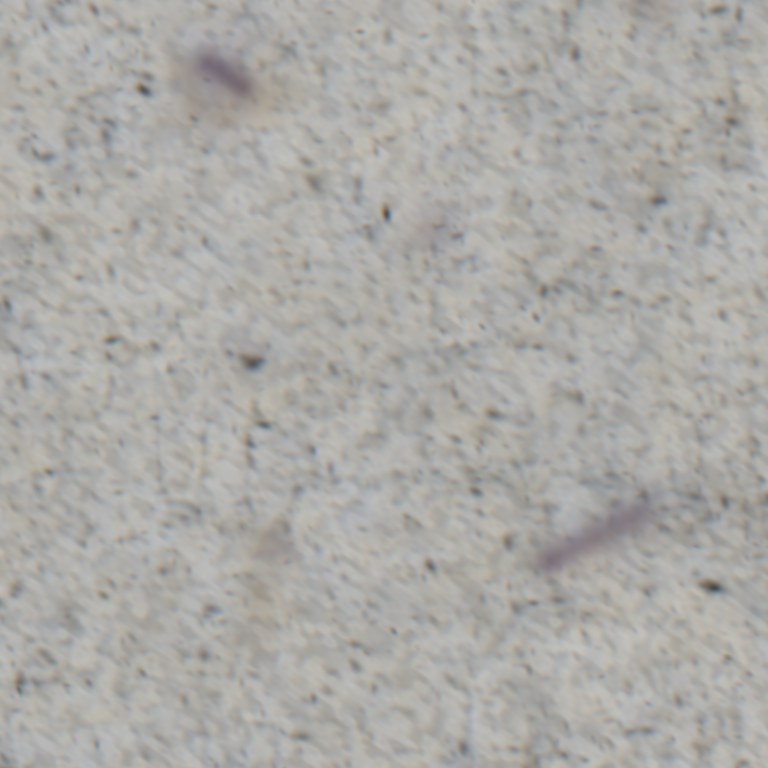
Reproduce this texture procedurally as a three.js fragment shader.

```glsl
varying vec2 vUv;

const vec3 PAPER = vec3(0.716, 0.712, 0.698);
const vec3 PURPLE_ABSORB = vec3(0.185, 0.212, 0.170);
const vec3 BROWN_ABSORB = vec3(0.075, 0.095, 0.120);
const vec2 GRAIN_AXIS = vec2(0.82, -0.572);
const vec2 FRINGE_SHIFT = vec2(0.0016, -0.0014);

vec2 hash2(vec2 p) {
  vec3 q = fract(p.xyx * vec3(0.1031, 0.1030, 0.0973));
  q += dot(q, q.yzx + 33.33);
  return fract((q.xx + q.yz) * q.zy);
}

float noise(vec2 p) {
  vec2 cell = floor(p);
  vec2 f = fract(p);
  f = f * f * (3.0 - 2.0 * f);
  float low = mix(hash2(cell).x, hash2(cell + vec2(1.0, 0.0)).x, f.x);
  float high = mix(hash2(cell + vec2(0.0, 1.0)).x, hash2(cell + 1.0).x, f.x);
  return mix(low, high, f.y);
}

vec2 alignTo(vec2 p, vec2 axis) {
  return vec2(dot(p, axis), dot(p, vec2(-axis.y, axis.x)));
}

// Thin winding lines along which grains gather
float chains(vec2 p) {
  float ridge = 1.0 - abs(2.0 * noise(p * vec2(17.0, 12.0) + 5.0) - 1.0);
  return smoothstep(0.72, 1.0, ridge) * smoothstep(0.3, 0.7, noise(p * 8.0 + 61.0));
}

// Soft elongated grains, one candidate per jittered cell
float specks(vec2 p, float cells, float density, vec2 radii, float seed) {
  vec2 g = p * cells;
  vec2 base = floor(g);
  float sum = 0.0;
  for (int y = -1; y <= 1; y++) {
    for (int x = -1; x <= 1; x++) {
      vec2 cell = base + vec2(float(x), float(y));
      vec2 place = hash2(cell + seed);
      vec2 shape = hash2(cell + seed + 57.0);
      vec2 pick = hash2(cell + seed + 113.0);
      float angle = -0.65 + (shape.y - 0.5) * 2.0;
      vec2 d = alignTo(g - cell - place, vec2(cos(angle), sin(angle)));
      d /= radii * mix(0.65, 1.35, shape.x);
      float gather = 0.6 + 1.6 * chains((cell + place) / cells);
      float present = step(pick.x, density * gather);
      sum += present * mix(0.35, 1.0, pick.y * pick.y) * exp(-dot(d, d));
    }
  }
  return sum;
}

// Darkness of the grainy surface
float grain(vec2 p) {
  vec2 q = alignTo(p, GRAIN_AXIS);
  float dark = 0.07 * smoothstep(0.3, 1.0, noise(q * vec2(62.0, 100.0) + 40.0));
  dark += 0.04 * (noise(q * vec2(105.0, 160.0) + 90.0) - 0.5);
  dark += 0.11 * specks(p, 58.0, 0.55, vec2(0.42, 0.25), 11.0);
  dark += 0.24 * specks(p, 36.0, 0.27, vec2(0.29, 0.17), 211.0);
  dark += 0.50 * specks(p, 11.0, 0.20, vec2(0.115, 0.065), 411.0);
  dark += 0.035 * chains(p);
  return dark / (1.0 + 0.6 * max(dark, 0.0));
}

float softStroke(vec2 p, vec2 a, vec2 b, float radius) {
  vec2 ab = b - a;
  float t = clamp(dot(p - a, ab) / dot(ab, ab), 0.0, 1.0);
  float d = length(p - a - ab * t) / radius;
  return exp(-d * d);
}

float softBlob(vec2 p, vec2 center, float radius) {
  vec2 d = (p - center) / radius;
  return exp(-dot(d, d));
}

// Out of focus purple bodies
float purpleSmudges(vec2 p) {
  float s = 0.95 * softStroke(p, vec2(0.272, 0.917), vec2(0.315, 0.888), 0.017);
  s += 0.38 * softBlob(p, vec2(0.29, 0.905), 0.062);
  s += 0.70 * softStroke(p, vec2(0.718, 0.271), vec2(0.830, 0.332), 0.018);
  s += 0.22 * softBlob(p, vec2(0.718, 0.271), 0.018);
  s += 0.30 * softStroke(p, vec2(0.730, 0.275), vec2(0.840, 0.325), 0.036);
  s += 0.42 * softBlob(p, vec2(0.566, 0.706), 0.035);
  s += 0.45 * softBlob(p, vec2(0.370, 0.285), 0.023);
  s += 0.22 * softBlob(p, vec2(0.320, 0.540), 0.036);
  s += 0.45 * softBlob(p, vec2(0.845, 1.005), 0.028);
  return s;
}

// Blurred brown halos
float brownSmudges(vec2 p) {
  float s = 0.8 * softStroke(p, vec2(0.238, 0.915), vec2(0.255, 0.855), 0.022);
  s += 0.8 * softStroke(p, vec2(0.290, 0.845), vec2(0.375, 0.878), 0.024);
  s += 0.7 * softStroke(p, vec2(0.345, 0.300), vec2(0.335, 0.230), 0.029);
  s += 0.5 * softBlob(p, vec2(0.350, 0.180), 0.022);
  return s;
}

void main() {
  vec2 p = vUv;

  // Colour fringes: red and blue are displaced in opposite directions
  vec3 dark = vec3(grain(p - FRINGE_SHIFT), grain(p), grain(p + FRINGE_SHIFT));
  float purple = purpleSmudges(p);
  float brown = brownSmudges(p);
  dark *= 1.0 - 0.75 * clamp(purple + 0.5 * brown, 0.0, 1.0);

  // Warm and cool mottling with uneven light
  float tint = noise(p * 44.0 + 7.0) + 0.6 * noise(p * 15.0 + 23.0) - 0.8;
  float light = 0.035 * (noise(p * 5.0 + 3.0) - 0.5);
  light += 0.045 * (noise(p * 19.0 + 31.0) - 0.5);
  vec3 color = PAPER + light + tint * vec3(0.018, 0.002, -0.028) - dark;

  color -= purple * PURPLE_ABSORB + brown * BROWN_ABSORB;
  gl_FragColor = vec4(clamp(color, 0.0, 1.0), 1.0);
}
```
